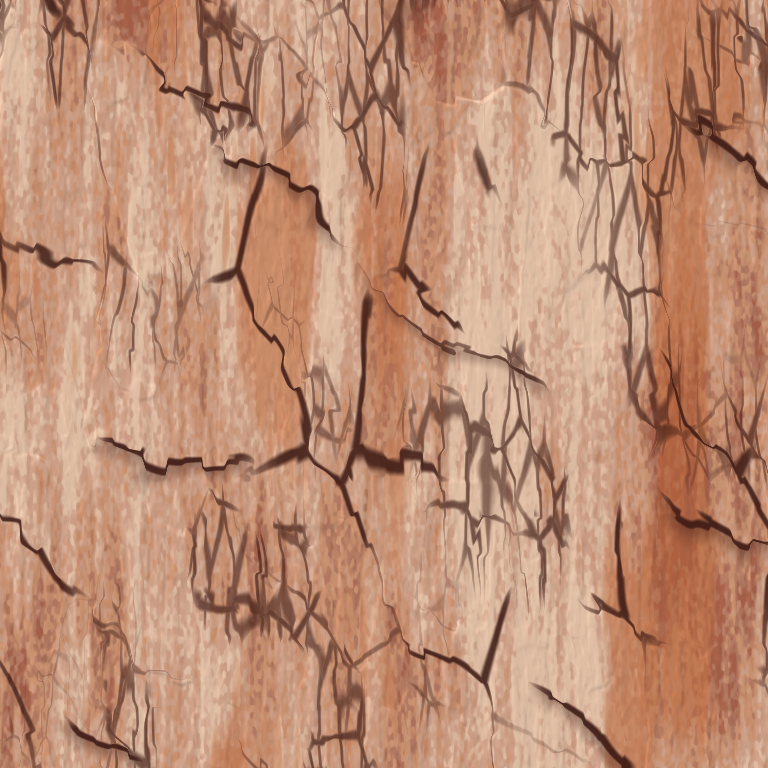
Give the GLSL for this texture, as a Shadertoy shader.

```glsl
const vec3 PALE = vec3(0.87, 0.74, 0.64);
const vec3 TAN = vec3(0.79, 0.61, 0.515);
const vec3 OCHRE = vec3(0.78, 0.56, 0.43);
const vec3 BROWN = vec3(0.69, 0.47, 0.38);
const vec3 RUST = vec3(0.64, 0.37, 0.28);
const vec3 ORANGE = vec3(0.72, 0.39, 0.22);
const vec3 CREVICE = vec3(0.22, 0.09, 0.07);

vec3 hash3(vec2 cell) {
    vec3 h = fract(cell.xyx * vec3(0.1031, 0.1030, 0.0973));
    h += dot(h, h.yxz + 33.33);
    return fract((h.xxy + h.yzz) * h.zyx);
}

// Cellular noise blended between cells; high sharpness gives flat plates
float cells(vec2 p, float sharpness) {
    vec2 base = floor(p), f = p - base;
    float sum = 0.0, total = 1e-30;
    for (int y = -1; y <= 1; y++)
    for (int x = -1; x <= 1; x++) {
        vec2 o = vec2(x, y);
        vec3 h = hash3(base + o + 57.0);
        vec2 d = o + 0.1 + 0.8 * h.xy - f;
        float w = exp(-sharpness * dot(d, d));
        sum += w * h.z;
        total += w;
    }
    return sum / total;
}

// Gap between the two nearest cell points, zero along cell borders
float border(vec2 p) {
    vec2 base = floor(p), f = p - base;
    float near = 9.0, next = 9.0;
    for (int y = -1; y <= 1; y++)
    for (int x = -1; x <= 1; x++) {
        vec2 o = vec2(x, y);
        float d = length(o + 0.1 + 0.8 * hash3(base + o + 57.0).xy - f);
        next = min(next, max(near, d));
        near = min(near, d);
    }
    return next - near;
}

// Sheared so that plates have upright sides and slanting, serrated ends
vec2 plateSpace(vec2 p) {
    float bend = cells(p * vec2(9.0, 7.0), 6.0) - 0.5;
    float jag = cells(p * vec2(42.0, 24.0) + 8.0, 14.0) - 0.5;
    return vec2(p.x + 0.018 * bend + 0.008 * jag,
                p.y + 0.62 * p.x + 0.06 * bend + 0.028 * jag);
}

float relief(vec2 p) {
    vec2 q = plateSpace(p);
    float h = 0.42 * cells(q * vec2(6.0, 4.0), 75.0);
    h += 0.30 * cells(q * vec2(15.0, 7.0) + 20.0, 45.0);
    h += 0.22 * cells(q * vec2(38.0, 10.0) + 40.0, 22.0);
    h += 0.20 * cells(p * vec2(95.0, 13.0), 7.0);
    return h + 0.10 * cells(p * vec2(190.0, 75.0), 6.0);
}

float crack(vec2 p, float width, float gate) {
    float w = width * (0.15 + gate);
    return gate * (1.0 - smoothstep(0.25 * w, w, border(p)));
}

// Long diagonal breaks: x is the dark line, y the shadow beneath it
vec2 fault(vec2 p, vec2 q, float spacing) {
    float wander = 0.13 * (cells(p * 4.0 + 30.0, 5.0) - 0.5);
    float s = (fract((q.y + wander) / spacing + 0.125) - 0.5) * spacing;
    float gate = smoothstep(0.36, 0.68, cells(p * vec2(7.0, 5.0) + 13.0, 6.0));
    float w = 0.002 + 0.007 * gate;
    float line = 1.0 - smoothstep(0.3 * w, w, abs(s));
    float shadow = smoothstep(-0.04, 0.0, s) * (1.0 - smoothstep(0.0, 0.004, s));
    return vec2(line, shadow) * gate;
}

vec3 rockColor(float tone) {
    vec3 c = mix(RUST, BROWN, smoothstep(0.22, 0.36, tone));
    c = mix(c, OCHRE, smoothstep(0.36, 0.47, tone));
    c = mix(c, TAN, smoothstep(0.48, 0.60, tone));
    return mix(c, PALE, smoothstep(0.60, 0.82, tone));
}

void mainImage(out vec4 fragColor, in vec2 fragCoord) {
    vec2 p = fragCoord / iResolution.xy;
    vec2 q = plateSpace(p);

    // Mineral bands, streaks and fine fibres
    float broad = cells(p * vec2(5.0, 2.2) + 3.0, 5.0) - 0.5;
    float streak = cells(p * vec2(26.0, 3.5) + 11.0, 5.0) - 0.5;
    float fibre = cells(p * vec2(120.0, 12.0) + 17.0, 5.0) - 0.5;
    float grain = cells(p * vec2(230.0, 110.0), 6.0) - 0.5;
    float plate = cells(q * vec2(6.0, 4.0), 75.0) - 0.5;
    float tone = 0.55 + 0.52 * broad + 0.38 * streak + 0.30 * fibre;
    tone += 0.24 * grain + 0.16 * plate;
    vec3 color = rockColor(tone);

    // Iron stains running down the grain
    float stain = cells(p * vec2(13.0, 2.6) + 71.0, 6.0) + 0.3 * fibre;
    color = mix(color, ORANGE, 0.55 * smoothstep(0.66, 0.88, stain));

    // Light from the upper left over stepped plates
    float slope = relief(p) - relief(p + vec2(-0.0025, 0.0035));
    color *= 1.0 + 0.55 * clamp(slope, -0.6, 0.22);

    // Fractures fade in and out along their length
    float gate = smoothstep(0.44, 0.72, cells(p * vec2(8.0, 5.0) + 5.0, 6.0));
    float fineGate = smoothstep(0.50, 0.78, cells(p * vec2(15.0, 6.0) + 91.0, 6.0));
    float dark = 0.85 * crack(q * vec2(6.0, 4.0), 0.055, gate);
    dark = max(dark, 0.65 * crack(q * vec2(15.0, 7.0) + 20.0, 0.09, fineGate));
    dark = max(dark, 0.55 * crack(q * vec2(38.0, 5.0) + 60.0, 0.17, fineGate));
    vec2 breakage = fault(p, q, 0.4);
    dark = max(dark, max(0.9 * breakage.x, 0.38 * breakage.y));
    color = mix(color, CREVICE, dark);

    fragColor = vec4(color, 1.0);
}
```
